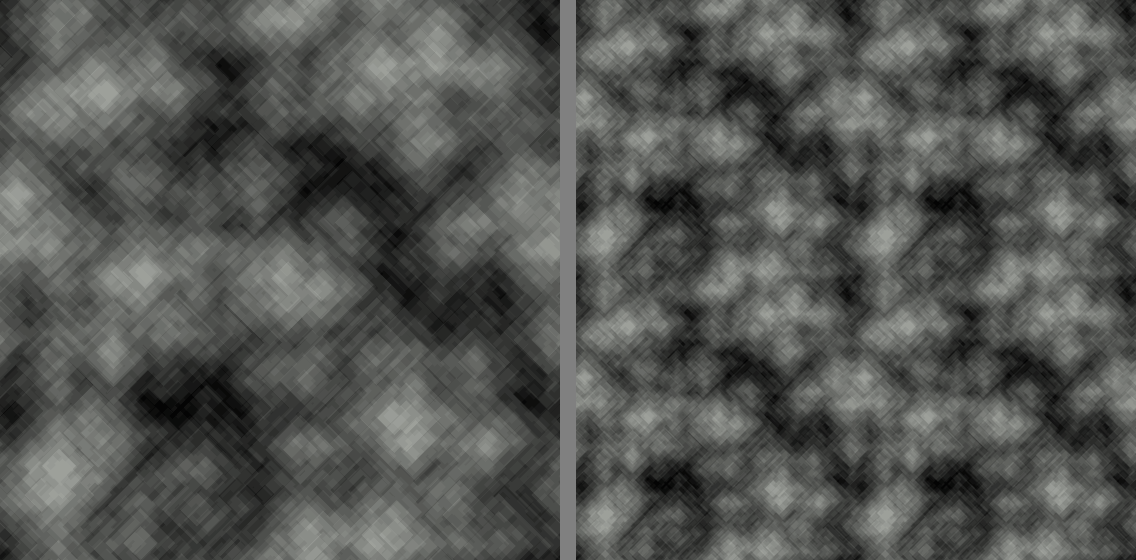
Left, the tile; right, the same tile 2 across and 2 down.
Reproduce this pattern procedurally as a Shadertoy shader.

```glsl
// Tiling grey relief of stepped diamonds: layered cellular noise in the Manhattan metric.

const vec3 STONE_TINT = vec3(0.99, 1.01, 0.975);
const float PEAK_LEVEL = 0.69;
const float DARKEST = 0.015;
const float BRIGHTEST = 0.62;

// Integer hash of a lattice cell, giving two values in 0..1.
vec2 hashCell(ivec2 cell, int seed) {
    uvec2 q = uvec2(cell) * uvec2(1597u, 3571u) + uvec2(seed) * uvec2(7919u, 6733u);
    q = q * 1664525u + 1013904223u;
    q.x += q.y * 1664525u;
    q.y += q.x * 1664525u;
    q ^= q >> 16u;
    q.x += q.y * 1664525u;
    q.y += q.x * 1664525u;
    q ^= q >> 16u;
    return vec2(q & 65535u) / 65536.0;
}

// Manhattan distance to the nearest scattered point; wraps after `cells` cells.
float diamondDistance(vec2 uv, int cells, int seed) {
    vec2 p = uv * float(cells);
    ivec2 home = ivec2(floor(p));
    float nearest = 4.0;
    for (int y = -2; y <= 2; y++) {
        for (int x = -2; x <= 2; x++) {
            ivec2 cell = home + ivec2(x, y);
            ivec2 wrapped = (cell + 4 * cells) % cells;
            vec2 offset = abs(vec2(cell) + hashCell(wrapped, seed) - p);
            nearest = min(nearest, offset.x + offset.y);
        }
    }
    return nearest;
}

// Staircase with risers softened over `width` steps.
float terrace(float x, float width) {
    return floor(x) + smoothstep(1.0 - min(width, 1.0), 1.0, fract(x));
}

// One layer of terraced diamonds: zero at each point, darkening outwards.
float diamondLayer(vec2 uv, int cells, float steps, int seed, float pixel) {
    float d = diamondDistance(uv, cells, seed);
    float riser = 1.414 * float(cells) * steps * pixel;
    return terrace(d * steps, riser) / steps;
}

void mainImage(out vec4 fragColor, in vec2 fragCoord) {
    vec2 uv = fragCoord / iResolution.xy;
    float pixel = 1.0 / min(iResolution.x, iResolution.y);

    // Broad light and shade, main diamonds, small squares, faint chips.
    float level = PEAK_LEVEL;
    level -= 0.38 * diamondLayer(uv, 3, 9.0, 11, pixel);
    level -= 0.28 * diamondLayer(uv, 7, 4.5, 23, pixel);
    level -= 0.10 * diamondLayer(uv, 15, 3.0, 37, pixel);
    level -= 0.05 * diamondLayer(uv, 31, 2.0, 53, pixel);

    fragColor = vec4(STONE_TINT * clamp(level, DARKEST, BRIGHTEST), 1.0);
}
```
